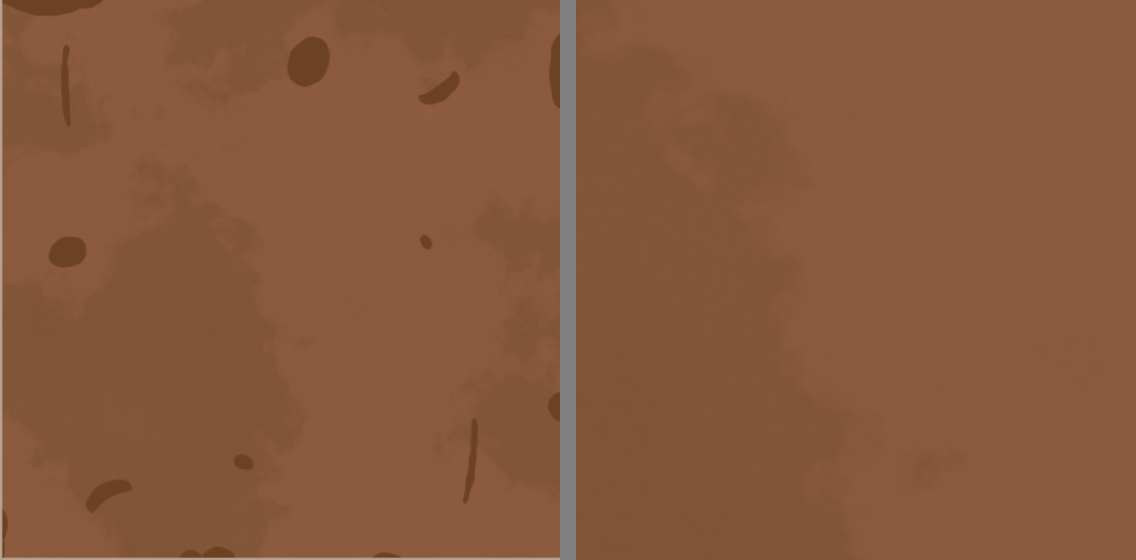
Left: the whole. Right: its middle third, enlarged.
This texture is drawn by a Shadertoy shader. Its source:

```glsl
// Brown hide-like surface with faint ragged patches, dark spots, crescents and slivers.

const vec3 BASE_BROWN  = vec3(0.547, 0.355, 0.245);
const vec3 PATCH_BROWN = vec3(0.513, 0.333, 0.217);
const vec3 SPOT_BROWN  = vec3(0.422, 0.260, 0.135);
const vec3 PALE_RIM    = vec3(0.72, 0.64, 0.56);
const float TAU = 6.28319;

vec2 hash2(vec2 p) {
    vec3 q = fract(p.xyx * vec3(0.1031, 0.1030, 0.0973));
    q += dot(q, q.yzx + 33.33);
    return fract((q.xx + q.yz) * q.zy);
}

vec2 gradientAt(vec2 cell) {
    float angle = TAU * hash2(cell).x;
    return vec2(cos(angle), sin(angle));
}

float gradientNoise(vec2 p) {
    vec2 i = floor(p), f = fract(p);
    vec2 u = f * f * f * (f * (f * 6.0 - 15.0) + 10.0);
    vec2 e = vec2(1.0, 0.0);
    float a = dot(gradientAt(i), f);
    float b = dot(gradientAt(i + e.xy), f - e.xy);
    float c = dot(gradientAt(i + e.yx), f - e.yx);
    float d = dot(gradientAt(i + e.xx), f - e.xx);
    return mix(mix(a, b, u.x), mix(c, d, u.x), u.y);
}

float fbm(vec2 p, int octaves) {
    float sum = 0.0, amplitude = 0.5;
    for (int i = 0; i < octaves; i++) {
        sum += amplitude * gradientNoise(p);
        p = mat2(1.6, 1.2, -1.2, 1.6) * p + 7.3;
        amplitude *= 0.6;
    }
    return sum;
}

vec2 rotate(vec2 p, float angle) {
    float c = cos(angle), s = sin(angle);
    return vec2(c * p.x - s * p.y, s * p.x + c * p.y);
}

float ellipseDistance(vec2 p, vec2 radii) {
    p += 1e-5;
    float k = length(p / radii);
    return k * (k - 1.0) / length(p / (radii * radii));
}

float crescentDistance(vec2 p, vec2 radii) {
    float bite = ellipseDistance(p - vec2(radii.x, 0.0), radii * vec2(0.9, 1.25));
    return max(ellipseDistance(p, radii), -bite);
}

// One mark per cell of a 3 by 3 grid, with the middle left bare.
float innerMarks(vec2 p) {
    float d = 1.0;
    for (int i = 0; i < 9; i++) {
        if (i == 4) continue;
        vec2 cell = vec2(i % 3, i / 3);
        vec2 jitter = hash2(cell + 21.0);
        vec2 shape = hash2(cell + 57.0);
        vec2 q = rotate(p - (cell + 0.25 + 0.5 * jitter) / 3.0, TAU * shape.x);
        float size = mix(0.85, 1.15, shape.y);
        int kind = i % 4;
        float mark;
        if (kind == 0) mark = crescentDistance(q, size * vec2(0.024, 0.040));
        else if (kind == 1) mark = ellipseDistance(q, size * vec2(0.012, 0.016));
        else if (kind == 2) mark = crescentDistance(q, size * vec2(0.010, 0.066));
        else mark = ellipseDistance(q, size * vec2(0.031, 0.040));
        d = min(d, mark);
    }
    return d;
}

// Long flat spots cut off by the four sides.
float borderMarks(vec2 p) {
    float d = 1.0;
    for (int i = 0; i < 10; i++) {
        vec2 place = hash2(vec2(i, 83.0));
        vec2 size = hash2(vec2(i, 131.0));
        int side = i % 4;
        float along = side < 2 ? p.x : p.y;
        float inward = side < 2 ? p.y : p.x;
        if (side % 2 == 1) inward = 1.0 - inward;
        vec2 radii = vec2(mix(0.02, 0.085, size.x), mix(0.009, 0.029, size.y));
        d = min(d, ellipseDistance(vec2(along - place.x, inward), radii));
    }
    return d;
}

void mainImage(out vec4 fragColor, in vec2 fragCoord) {
    vec2 uv = fragCoord / iResolution.xy;
    float softness = max(0.0025, 0.7 / iResolution.y);

    // Broad, barely darker patches with crumbly borders
    float field = gradientNoise(uv * 2.6 + 3.7) + 0.45 * fbm(uv * 11.0, 5);
    float patches = smoothstep(-0.02, 0.12, field);
    vec3 color = mix(BASE_BROWN, PATCH_BROWN, patches);

    // Faint cloudiness and fine grain
    color += 0.010 * fbm(uv * 6.0 + 19.0, 3);
    color += 0.008 * gradientNoise(uv * 130.0) * (0.4 + 0.6 * patches);

    // Dark marks with slightly uneven outlines
    float wobble = 0.0035 * gradientNoise(uv * 38.0);
    float marks = min(innerMarks(uv), borderMarks(uv)) + wobble;
    color = mix(SPOT_BROWN, color, smoothstep(-softness, softness, marks));

    // Thin pale rim along the left and lower sides
    float rim = 1.0 - smoothstep(0.002, 0.006, min(uv.x, uv.y));
    fragColor = vec4(mix(color, PALE_RIM, rim), 1.0);
}
```
